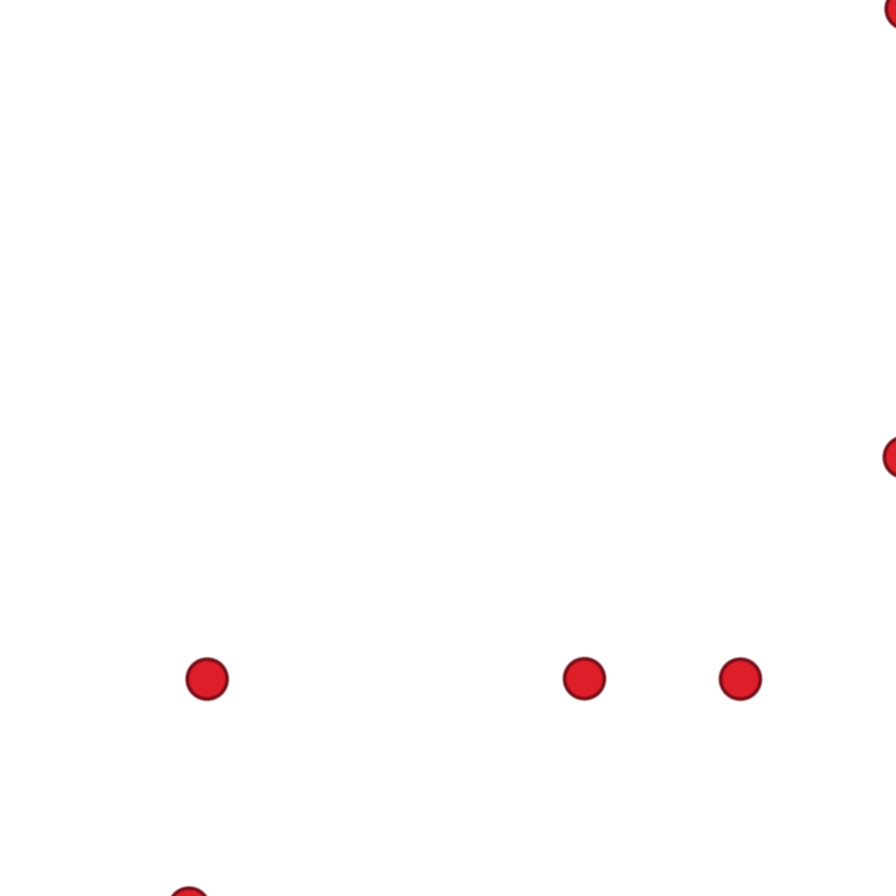
Write a WebGL 1 fragment shader that draws this pattern.

```glsl
precision highp float;

// Sparse red discs with thin dark rims on a white ground.
// A loosely spaced row of discs lies low on the canvas, and a second
// set climbs from the bottom edge to the right edge, cut by the border.

uniform vec2 u_resolution;

#define GROUND_COLOR vec3(1.0, 1.0, 1.0)
#define FILL_COLOR   vec3(0.870, 0.118, 0.160)
#define RIM_COLOR    vec3(0.460, 0.055, 0.095)
#define DISC_RADIUS  0.0242
#define RIM_WIDTH    0.0040
#define SOFTNESS     0.0018
#define JITTER       0.0030
#define ROW_START    vec2(0.232, 0.2435)
#define ROW_LENGTH   0.594
#define BORDER_START vec2(0.212, -0.013)
#define BORDER_STEP  vec2(0.800, 0.502)
#define BORDER_RIGHT 1.010

const int DISCS_PER_SET = 3;

float hash(vec2 p) {
    return fract(sin(dot(p, vec2(127.1, 311.7))) * 43758.5453);
}

// Small random shift, centred on zero.
vec2 jitter(float index, float set) {
    vec2 key = vec2(index, set);
    return JITTER * (vec2(hash(key), hash(key + 17.3)) - 0.5);
}

// The gaps along the row shrink towards the right.
vec2 rowCentre(float index) {
    float along = sqrt(index / float(DISCS_PER_SET - 1));
    return ROW_START + vec2(ROW_LENGTH * along, 0.0) + jitter(index, 1.0);
}

// Even steps upwards, held at the right border.
vec2 borderCentre(float index) {
    vec2 centre = BORDER_START + index * BORDER_STEP;
    centre.x = min(centre.x, BORDER_RIGHT);
    return centre + jitter(index, 2.0);
}

void main() {
    float size = min(u_resolution.x, u_resolution.y);
    vec2 uv = gl_FragCoord.xy / size;

    // Distance to the nearest disc centre.
    float nearest = 10.0;
    for (int i = 0; i < DISCS_PER_SET; i++) {
        float index = float(i);
        nearest = min(nearest, distance(uv, rowCentre(index)));
        nearest = min(nearest, distance(uv, borderCentre(index)));
    }

    // Rim over ground, then fill over rim, with soft edges.
    float soft = max(SOFTNESS, 0.75 / size);
    float edge = nearest - DISC_RADIUS;
    float disc = 1.0 - smoothstep(-soft, soft, edge);
    float core = 1.0 - smoothstep(-soft, soft, edge + RIM_WIDTH);
    vec3 color = mix(GROUND_COLOR, RIM_COLOR, disc);
    color = mix(color, FILL_COLOR, core);

    gl_FragColor = vec4(color, 1.0);
}
```
